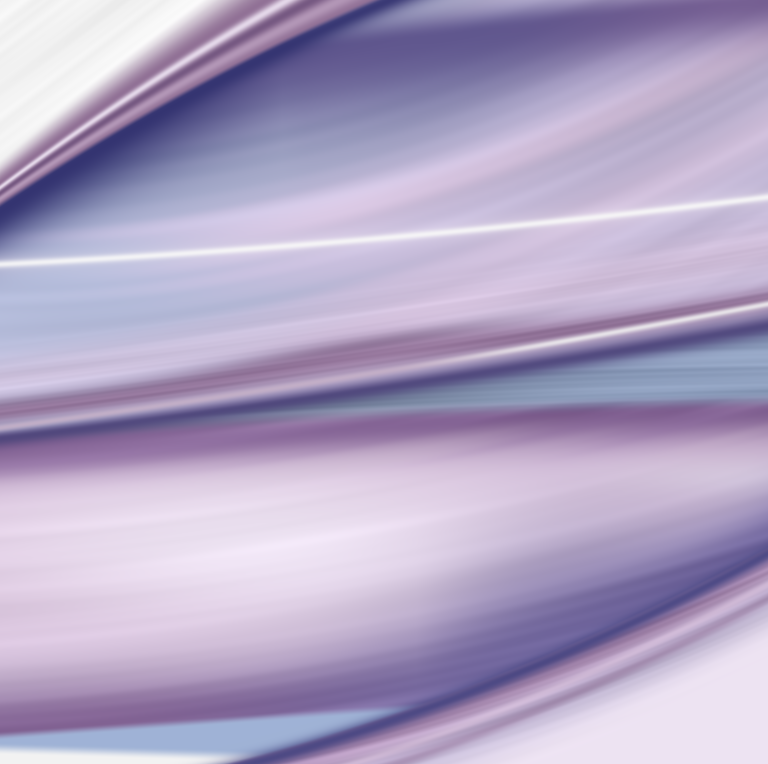
Write a WebGL 2 fragment shader that draws this texture.

```glsl
#version 300 es
precision highp float;
uniform vec2 u_resolution;
out vec4 fragColor;

// Fold curves: y = k.x + k.y * x + k.z * x * x
const vec3 CORNER_FOLD = vec3(0.732, 0.67, -0.25);
const vec3 VEIL_TOP = vec3(0.885, 0.125, -0.01);
const vec3 GLOW_STREAK = vec3(0.66, 0.02, 0.27);
const vec3 WHITE_LINE = vec3(0.654, 0.05, 0.038);
const vec3 MID_FOLD = vec3(0.428, 0.12, 0.028);
const vec3 TEAL_BASE = vec3(0.428, 0.077, -0.03);
const vec3 BODY_BASE = vec3(0.037, 0.07, 0.0);
const vec3 LOWER_FOLD = vec3(-0.059, 0.136, 0.205);
// Palette
const vec3 NAVY = vec3(0.20, 0.20, 0.44);
const vec3 INDIGO = vec3(0.33, 0.29, 0.52);
const vec3 PLUM = vec3(0.48, 0.35, 0.55);
const vec3 MAUVE = vec3(0.55, 0.42, 0.57);
const vec3 SLATE = vec3(0.50, 0.56, 0.67);
const vec3 LAVENDER = vec3(0.77, 0.73, 0.85);
const vec3 ICE = vec3(0.72, 0.75, 0.87);
const vec3 ROSE = vec3(0.86, 0.77, 0.87);
const vec3 PEARL = vec3(0.93, 0.89, 0.95);
const vec3 WHITE = vec3(0.95);
const float STREAK = 0.10;
const float EDGE = 0.003;

float curve(vec3 k, float x) { return k.x + x * (k.y + x * k.z); }
float bell(float d, float w) { return exp(-d * d / (w * w)); }
float below(float d, float s) { return 1.0 - smoothstep(-s, s, d); }

vec2 gradientAt(vec2 cell) {
  vec3 p = fract(cell.xyx * vec3(0.1031, 0.1030, 0.0973));
  p += dot(p, p.yzx + 33.33);
  float a = 6.2832 * fract((p.x + p.y) * p.z);
  return vec2(cos(a), sin(a));
}

float gradientNoise(vec2 p) {
  vec2 i = floor(p), f = p - i, e = vec2(0.0, 1.0);
  vec2 u = f * f * (3.0 - 2.0 * f);
  float lo = mix(dot(gradientAt(i), f), dot(gradientAt(i + e.yx), f - e.yx), u.x);
  float hi = mix(dot(gradientAt(i + e), f - e), dot(gradientAt(i + 1.0), f - 1.0), u.x);
  return mix(lo, hi, u.y);
}

// Fibres running along x, layered across d
float streaks(float x, float d, float density) {
  float sum = 0.0, gain = 1.0;
  for (int i = 0; i < 3; i++) {
    sum += gain * gradientNoise(vec2(x * 1.6 + float(i) * 7.3, d * density));
    density *= 2.1;
    gain *= 0.6;
  }
  return sum;
}

// Upper veil with its shadowed ceiling and mauve hem
vec3 veil(float x, float y, float dCorner, float dMid) {
  float dGlow = y - curve(GLOW_STREAK, x);
  float fan = streaks(x, dGlow, 14.0);
  vec3 col = mix(ICE, LAVENDER, smoothstep(0.0, 0.6, x + 0.5 * fan));
  col = mix(col, SLATE + 0.06, 0.6 * bell(dGlow - 0.13, 0.09) * below(x - 0.7, 0.2));
  col = mix(col, ROSE, 0.65 * bell(dGlow, 0.03) * smoothstep(0.15, 0.5, x));
  col = mix(col, ROSE, 0.5 * bell(dGlow + 0.12, 0.035) * smoothstep(0.3, 0.8, x));
  col += STREAK * fan;
  float dTop = y - min(curve(VEIL_TOP, x), curve(CORNER_FOLD, x) - 0.015);
  float reach = 0.05 + 0.12 * min(x, 0.4) - 0.05 * smoothstep(0.5, 1.0, x);
  reach = mix(0.028, reach, step(dTop, 0.0));
  vec3 shade = mix(INDIGO, PLUM, 0.6 * smoothstep(0.6, 1.0, x));
  shade = mix(NAVY, shade, smoothstep(0.1, 0.45, x));
  col = mix(col, shade, 0.88 * bell(dTop, reach));
  col = mix(col, NAVY, 0.95 * bell(dCorner + 0.008, 0.018));
  float fibre = streaks(x, dMid, 55.0), hump = bell(x - 0.47, 0.2);
  col = mix(col, ROSE + 0.12 * fibre, 0.6 * bell(dMid - 0.075 - 0.025 * x, 0.035));
  float hem = bell(dMid - 0.032 - 0.012 * hump, 0.017 + 0.008 * hump);
  return mix(col, MAUVE + 0.16 * fibre, 0.9 * hem);
}

// Luminous body between two plum shadows
vec3 body(float x, float y, float dTeal, float rise) {
  float fibre = streaks(x, y - 0.07 * x - 0.12 * x * x, 22.0);
  vec3 col = mix(ROSE, PEARL, bell(x - 0.33, 0.38) * bell(y - 0.29, 0.105));
  col = mix(col, PEARL, 0.7 * bell(y - 0.375, 0.025) * smoothstep(0.7, 1.0, x));
  col += 0.55 * STREAK * fibre;
  float reach = 0.062 + 0.075 * bell(x - 0.68, 0.22);
  vec3 shade = mix(PLUM, INDIGO + 0.06, smoothstep(0.1, 0.7, x));
  col = mix(col, LAVENDER * 0.92, 0.6 * bell(rise, reach * 1.6));
  col = mix(col, shade + 0.12 * fibre, 0.9 * bell(rise - 0.01, reach * 0.8));
  return mix(col, PLUM + 0.1 * fibre, 0.93 * bell(dTeal + 0.012 + 0.02 * fibre, 0.042));
}

void main() {
  vec2 uv = gl_FragCoord.xy / u_resolution;
  float x = uv.x, y = uv.y;
  float dCorner = y - curve(CORNER_FOLD, x), dMid = y - curve(MID_FOLD, x);
  float dTeal = y - curve(TEAL_BASE, x), dBase = y - curve(BODY_BASE, x);
  float dLower = y - curve(LOWER_FOLD, x), dLine = y - curve(WHITE_LINE, x);
  vec3 col = veil(x, y, dCorner, dMid);
  // White corner and rolled ribbon
  float roll = dCorner / (0.04 + 0.14 * x);
  vec3 corner = WHITE + 0.06 * streaks(x, y - 0.75 * x, 25.0);
  corner = mix(MAUVE, corner, smoothstep(0.65, 1.5, roll));
  corner = mix(corner, ROSE, 0.5 * bell(roll - 0.2, 0.12));
  corner = mix(corner, PLUM * 0.85, 0.7 * bell(roll - 0.38, 0.1));
  corner = mix(corner, PEARL, 0.9 * bell(roll - 0.56, 0.09));
  col = mix(corner, col, below(dCorner, EDGE * 1.5));
  // Teal sliver, body and middle fold
  vec3 teal = SLATE * (0.85 + 0.25 * smoothstep(0.3, 0.9, x)) + 0.12 * streaks(x, dTeal, 50.0);
  col = mix(col, teal, below(dMid, EDGE));
  col = mix(col, body(x, y, dTeal, min(dBase, dLower)), below(dTeal, 0.012));
  col = mix(col, INDIGO * 0.93, 0.92 * bell(dMid + 0.002, 0.011 + 0.004 * x));
  vec3 rim = mix(ROSE * 0.9, WHITE, smoothstep(0.5, 0.75, x));
  col = mix(col, rim, 0.85 * bell(dMid - 0.012 - 0.014 * x, 0.0045));
  // Pale strip, then the lower ribbon and sheet
  vec3 strip = mix(SLATE * 1.25, WHITE, below(y - 0.02 + 0.03 * x, 0.008));
  col = mix(col, strip, below(dBase, 0.006));
  vec3 sheet = mix(MAUVE + 0.08, LAVENDER, smoothstep(0.015, 0.075, -dLower));
  sheet = mix(sheet, PEARL, smoothstep(0.055, 0.13, -dLower));
  sheet += 0.17 * streaks(x, dLower + 0.08 * x, 45.0) * bell(dLower + 0.03, 0.06);
  sheet = mix(sheet, ROSE, 0.6 * bell(dLower + 0.047, 0.006));
  sheet = mix(sheet, MAUVE, 0.5 * bell(dLower + 0.066, 0.008));
  col = mix(col, sheet, below(dLower, EDGE));
  col = mix(col, NAVY + 0.06, 0.88 * bell(dLower + 0.007, 0.012));
  // Bright thread
  col = mix(col, PEARL, 0.3 * bell(dLine, 0.014));
  col = mix(col, vec3(0.97), 0.9 * bell(dLine, 0.0048));
  fragColor = vec4(clamp(col, 0.0, 1.0), 1.0);
}
```
